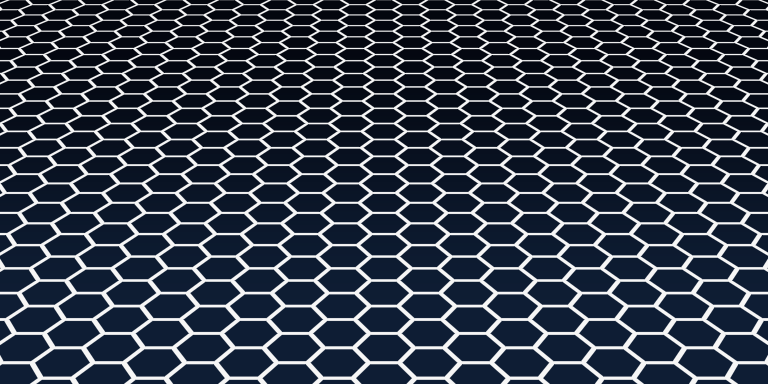
Reproduce this pattern procedurally as a Shadertoy shader.

```glsl
// A floor of navy hexagons with white joints, tilted away from the viewer.
// Each pixel is projected onto the floor plane, where a hexagonal lattice
// repeats; joint edges are smoothed by the projected size of one pixel.

// Offset from the centre of the nearest flat-topped hexagon, rows 1 apart.
vec2 nearestCentre(vec2 p) {
    vec2 period = vec2(sqrt(3.0), 1.0);
    vec2 a = mod(p + 0.5 * period, period) - 0.5 * period;
    vec2 b = mod(p, period) - 0.5 * period;
    return dot(a, a) < dot(b, b) ? a : b;
}

// Perspective: columns spread with nearness, rows shrink towards the horizon.
vec2 projectToFloor(vec2 uv, float aspect) {
    float nearness = 2.25 - uv.y;
    return vec2(15.89 * (uv.x - 0.5 * aspect), 60.9) / nearness - vec2(0.0, 0.25);
}

void mainImage(out vec4 fragColor, in vec2 fragCoord) {
    vec2 uv = fragCoord / iResolution.y;
    vec2 floorPos = projectToFloor(uv, iResolution.x / iResolution.y);
    vec2 cell = nearestCentre(floorPos);

    // Normal of the closest side, and the distance to it
    vec2 side = vec2(cell.x < 0.0 ? -1.0 : 1.0, cell.y < 0.0 ? -1.0 : 1.0);
    vec2 slanted = side * vec2(0.5 * sqrt(3.0), 0.5);
    vec2 level = side * vec2(0.0, 1.0);
    vec2 normal = dot(cell, slanted) > dot(cell, level) ? slanted : level;
    float edgeDistance = 0.5 - dot(cell, normal);

    // Pixel size on the floor, measured across the joint
    float pixelSize = length(vec2(dot(normal, dFdx(floorPos)), dot(normal, dFdy(floorPos))));
    float joint = 1.0 - smoothstep(-0.7, 0.7, (edgeDistance - 0.052) / pixelSize);

    // Tiles darken towards the far end
    vec3 tile = mix(vec3(0.055, 0.115, 0.205), vec3(0.012, 0.022, 0.055),
                    smoothstep(0.15, 1.0, uv.y));
    fragColor = vec4(mix(tile, vec3(0.965), joint), 1.0);
}
```
